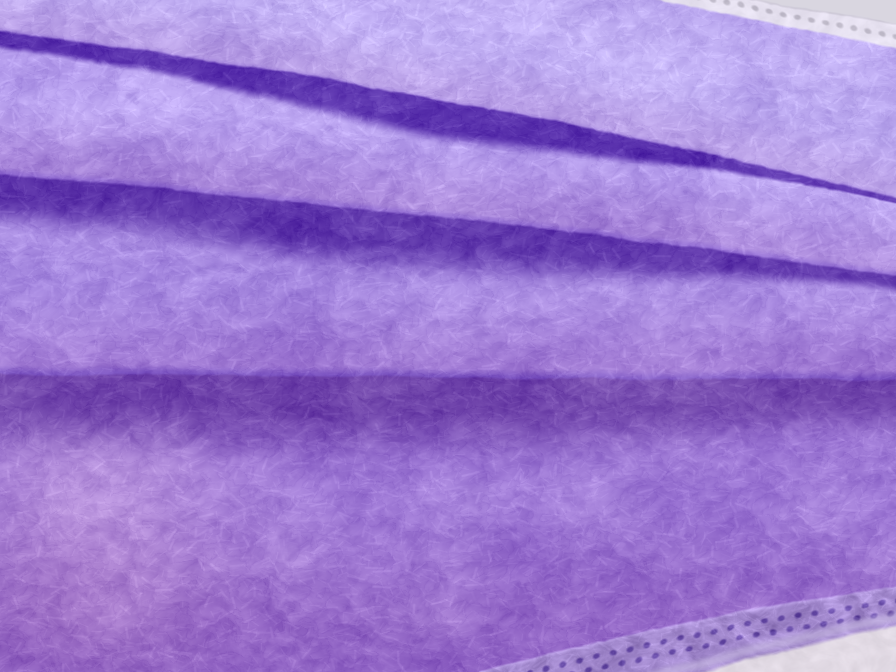
A Shadertoy shader for this texture:

```glsl
// Pleated violet nonwoven fabric with soft fold shadows and pale stitched borders

float hash(vec2 p) {
    return fract(sin(dot(p, vec2(127.1, 311.7))) * 43758.545);
}

float noise(vec2 p) {
    vec2 i = floor(p), f = fract(p);
    f = f * f * (3.0 - 2.0 * f);
    return mix(mix(hash(i), hash(i + vec2(1, 0)), f.x),
               mix(hash(i + vec2(0, 1)), hash(i + vec2(1, 1)), f.x), f.y);
}

float fbm(vec2 p) {
    float sum = 0.0, amp = 0.5;
    for (int i = 0; i < 5; i++) {
        sum += amp * noise(p);
        p = mat2(1.6, 1.2, -1.2, 1.6) * p + 7.3;
        amp *= 0.5;
    }
    return sum;
}

// Short, randomly turned strands, one per grid cell
float fibres(vec2 p) {
    vec2 cell = floor(p);
    float light = 0.0;
    for (int j = -1; j <= 1; j++)
    for (int i = -1; i <= 1; i++) {
        vec2 id = cell + vec2(i, j);
        float angle = 6.283 * hash(id + 3.7);
        vec2 dir = vec2(cos(angle), 0.7 * sin(angle));
        vec2 q = p - id - vec2(hash(id), hash(id + 19.1));
        float along = clamp(dot(q, dir) / dot(dir, dir), -0.6, 0.6);
        float dist = length(q - dir * along);
        light = max(light, hash(id + 8.2) * smoothstep(0.15, 0.02, dist));
    }
    return light;
}

// Cast shadow that fades with depth under a fold
float foldShadow(float depth, float size, float softness) {
    return 1.0 - smoothstep(size * (1.0 - softness), size * (1.0 + softness), depth);
}

float cover(float d) {
    return smoothstep(-0.0025, 0.0025, d);
}

// Row of embossed oval holes
float holes(float along, float across, float spacing) {
    vec2 q = vec2((fract(along / spacing) - 0.5) * spacing, across);
    return 1.0 - smoothstep(0.002, 0.006, length(q * vec2(0.8, 1.0)));
}

void mainImage(out vec4 fragColor, in vec2 fragCoord) {
    vec2 p = fragCoord / iResolution.y;
    p.x *= 1.3333 * iResolution.y / iResolution.x;
    float x = p.x, y = p.y;
    float wobble = 0.004 * (noise(p * vec2(18, 9)) - 0.5) + 0.002 * (noise(p * 110.0) - 0.5);

    // Signed heights above the three fold edges
    float top = y - (0.953 - 0.125 * x - 0.045 * x * x) + wobble;
    float middle = y - (0.740 - 0.080 * x - 0.025 * x * x) + wobble;
    float low = y - (0.443 - 0.007 * x) + wobble;

    // Bottom panel, pinker at left, in the shade of the low fold
    vec3 col = mix(vec3(0.59, 0.42, 0.79), vec3(0.65, 0.51, 0.86), smoothstep(0.05, 0.28, y));
    col += vec3(0.06, 0.05, 0.0) * exp(-dot(p - vec2(0.12, 0.2), p - vec2(0.12, 0.2)) * 18.0);
    float shade = foldShadow(-low, 0.092 - 0.03 * smoothstep(0.7, 1.33, x), 0.55);
    col = mix(col, vec3(0.44, 0.27, 0.67), 0.92 * shade);

    // Third panel, in the shade of the middle fold
    vec3 panel = mix(vec3(0.64, 0.49, 0.84), vec3(0.68, 0.57, 0.90), smoothstep(0.43, 0.6, y));
    panel = mix(panel, vec3(0.47, 0.32, 0.76), 0.75 * smoothstep(0.016, 0.0, low));
    float size = 0.058 + 0.018 * exp(-pow((x - 0.55) / 0.3, 2.0)) - 0.038 * smoothstep(0.75, 1.33, x);
    shade = foldShadow(-middle, size, 0.45);
    panel = mix(panel, vec3(0.37, 0.21, 0.67), 0.94 * shade);
    col = mix(col, panel, cover(low));

    // Second panel, in the shade of the top fold
    panel = mix(vec3(0.68, 0.55, 0.87), vec3(0.74, 0.65, 0.95), smoothstep(0.0, 0.13, middle));
    panel = mix(panel, vec3(0.53, 0.38, 0.82), 0.6 * smoothstep(0.012, 0.0, middle));
    size = 0.022 - 0.012 * x + 0.04 * exp(-pow((x - 0.67) / 0.37, 2.0));
    shade = foldShadow(-top, size, 0.25);
    panel = mix(panel, vec3(0.35, 0.19, 0.68), 0.95 * shade);
    col = mix(col, panel, cover(middle));

    // Top panel with a lit lower rim
    panel = mix(vec3(0.73, 0.63, 0.91), vec3(0.76, 0.69, 0.96), smoothstep(0.0, 0.1, top));
    panel = mix(panel, vec3(0.62, 0.49, 0.87), 0.5 * smoothstep(0.007, 0.0, top));
    col = mix(col, panel, cover(top));

    // Mottled felt, fine creases and bright strands
    float cloud = fbm(p * vec2(9, 12)) - 0.48;
    float grain = fbm(p * vec2(48, 60) + 4.0 * cloud) - 0.48;
    float crease = 1.0 - abs(2.0 * noise(p * vec2(75, 95) + 3.0 * grain) - 1.0);
    float strands = fibres(p * vec2(48, 56)) + 0.7 * fibres(p * vec2(85, 95) + 31.0);
    col += vec3(0.15, 0.18, 0.10) * cloud + vec3(0.16, 0.18, 0.12) * grain;
    col -= vec3(0.035, 0.04, 0.025) * (pow(crease, 4.0) - 0.2);
    col += vec3(0.045, 0.05, 0.035) * (strands - 0.45);

    // White stitched border at the upper right
    float border = y - (1.0 - 0.207 * (x - 0.981)) + wobble;
    float width = 0.030 + 0.035 * (x - 1.128);
    vec3 trim = vec3(0.90, 0.88, 0.94) + 0.12 * grain;
    trim -= 0.16 * holes(x, border - 0.017, 0.021);
    trim -= 0.10 * smoothstep(0.004, 0.0, abs(border - width));
    trim = mix(trim, vec3(0.85, 0.84, 0.88), cover(border - width));
    col = mix(col, trim, cover(border));

    // Lavender stitched border and pale backing at the lower right
    float run = x - 0.712;
    border = 0.265 * run - 0.095 * run * run - y + wobble;
    width = 0.078 - 0.065 * (x - 1.02);
    trim = vec3(0.65, 0.55, 0.82) + 0.3 * grain + 0.05 * (strands - 0.4);
    trim += 0.09 * smoothstep(0.007, 0.0, border);
    float rows = holes(x, border - 0.021, 0.025) + holes(x + 0.012, border - 0.039, 0.025);
    trim -= vec3(0.24, 0.25, 0.16) * min(rows, 1.0);
    trim = mix(trim, vec3(0.76, 0.70, 0.87), 0.7 * smoothstep(0.014, 0.0, abs(border - width + 0.012)));
    vec3 backing = vec3(0.88, 0.85, 0.89) + 0.10 * grain;
    trim = mix(trim, backing, smoothstep(-0.004, 0.005, border - width));
    col = mix(col, trim, cover(border));

    fragColor = vec4(clamp(col, 0.0, 1.0), 1.0);
}
```
